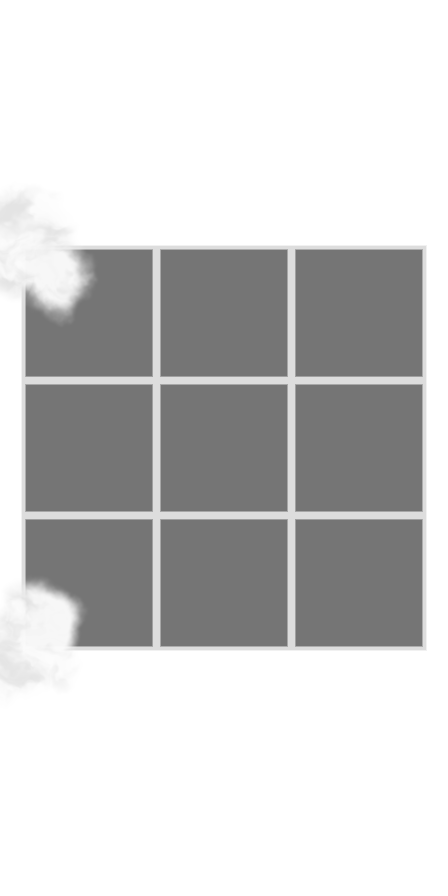
Reproduce this pattern procedurally as a Shadertoy shader.

```glsl
// Three by three grid of grey square panes in a pale frame, with two soft clouds on the left.

float hash(vec2 p) {
    vec3 q = fract(vec3(p.xyx) * 0.1031);
    q += dot(q, q.yzx + 33.33);
    return fract((q.x + q.y) * q.z);
}

float noise(vec2 p) {
    vec2 cell = floor(p), f = fract(p);
    f = f * f * (3.0 - 2.0 * f);
    return mix(mix(hash(cell), hash(cell + vec2(1, 0)), f.x),
               mix(hash(cell + vec2(0, 1)), hash(cell + vec2(1, 1)), f.x), f.y);
}

float fbm(vec2 p) {
    float sum = 0.0, amplitude = 0.5;
    for (int i = 0; i < 4; i++) {
        sum += amplitude * noise(p);
        p = mat2(1.6, 1.2, -1.2, 1.6) * p + 7.3;
        amplitude *= 0.5;
    }
    return sum;
}

float squareDistance(vec2 p, float halfSize) {
    vec2 q = abs(p);
    return max(q.x, q.y) - halfSize;
}

// Distance inside a round lobe of cloud, positive within
float lobe(vec2 p, vec2 centre, float radius) {
    return radius - length(p - centre);
}

void mainImage(out vec4 fragColor, in vec2 fragCoord) {
    vec2 p = (fragCoord - 0.5 * iResolution.xy) / iResolution.x;
    float pixel = 1.0 / iResolution.x;

    // Frame and repeated panes
    vec2 pane = p - 0.3012 * clamp(round(p / 0.3012), -1.0, 1.0);
    float frameMask = clamp(0.5 - squareDistance(p, 0.4518) / pixel, 0.0, 1.0);
    float paneMask = clamp(0.5 - squareDistance(pane, 0.1418) / pixel, 0.0, 1.0);
    float shade = mix(1.0, 0.868, frameMask);
    shade = mix(shade, 0.46, paneMask);

    // Cloud outlines, warped by noise
    vec2 warp = vec2(fbm(p * 14.0 + 40.0), fbm(p * 14.0 + 80.0)) - 0.47;
    vec2 c = p + 0.05 * warp;
    float upper = max(lobe(c, vec2(-0.455, 0.475), 0.115),
                  max(lobe(c, vec2(-0.385, 0.384), 0.090),
                      lobe(c, vec2(-0.460, 0.410), 0.088)));
    float lower = max(lobe(c, vec2(-0.420, -0.395), 0.105),
                  max(lobe(c, vec2(-0.465, -0.475), 0.100),
                      lobe(c, vec2(-0.360, -0.485), 0.052)));
    float density = max(upper, lower) + 0.03 * (fbm(p * 22.0 + 20.0) - 0.47);
    float cover = smoothstep(-0.008, 0.045, density);

    // Billowed shading
    float billow = fbm(p * vec2(13.0, 19.0) + 2.0 * warp + 60.0);
    float cloudShade = mix(0.89, 0.985, smoothstep(0.25, 0.62, billow));
    shade = mix(shade, cloudShade, 0.97 * cover);

    fragColor = vec4(vec3(shade), 1.0);
}
```
